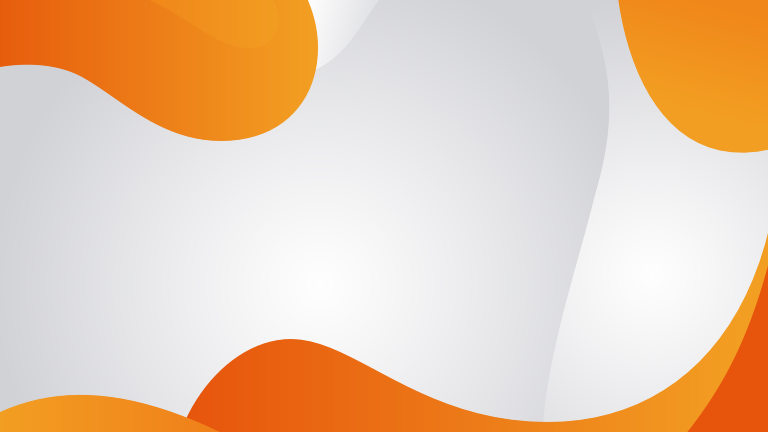
Give the GLSL for this background, as a Shadertoy shader.

```glsl
// Draws glossy orange waves and blobs around a soft silver background.

#define GRID vec2(7.68, 4.32)
#define SEGMENTS 20
#define EMBER vec3(0.905, 0.335, 0.05)
#define TANGERINE vec3(0.94, 0.53, 0.10)
#define AMBER vec3(0.95, 0.62, 0.135)
#define SILVER vec3(0.82, 0.822, 0.84)
#define GLOW_FALLOFF 1.15

const vec2 UP = vec2(0.0, -1.0);
const vec2 DOWN = vec2(0.0, 1.0);
const vec2 LEFT = vec2(-1.0, 0.0);
const vec2 EMPTY_PATH = vec2(1e3, -1.0);

vec2 bezier(vec2 a, vec2 b, vec2 c, vec2 d, float t) {
    vec2 ab = mix(a, b, t), bc = mix(b, c, t), cd = mix(c, d, t);
    return mix(mix(ab, bc, t), mix(bc, cd, t), t);
}

// Adds one cubic to a path: x is the distance to it, y flips at each ray crossing.
// Shapes stay open on the side opposite to the ray.
vec2 addCubic(vec2 path, vec2 p, vec2 ray, vec2 a, vec2 b, vec2 c, vec2 d) {
    vec2 across = vec2(-ray.y, ray.x);
    vec2 start = a - p;
    for (int i = 1; i <= SEGMENTS; i++) {
        vec2 end = bezier(a, b, c, d, float(i) / float(SEGMENTS)) - p;
        vec2 span = end - start;
        float h = clamp(-dot(start, span) / dot(span, span), 0.0, 1.0);
        path.x = min(path.x, length(start + span * h));

        float u0 = dot(start, across), u1 = dot(end, across);
        if ((u0 < 0.0) != (u1 < 0.0)) {
            vec2 hit = mix(start, end, u0 / (u0 - u1));
            if (dot(hit, ray) > 0.0) path.y = -path.y;
        }
        start = end;
    }
    return path;
}

// Smooth coverage of a finished path, one pixel wide.
float cover(vec2 path) {
    float pixel = GRID.y / iResolution.y;
    return smoothstep(-0.6, 0.6, path.x * path.y / pixel);
}

vec3 ramp(vec3 from, vec3 to, float lo, float hi, float x) {
    return mix(from, to, clamp((x - lo) / (hi - lo), 0.0, 1.0));
}

vec3 silverGlow(vec2 p, vec2 center, float radius) {
    float r = min(length(p - center) / radius, 1.0);
    return mix(vec3(0.995), SILVER, pow(r, GLOW_FALLOFF));
}

void mainImage(out vec4 fragColor, in vec2 fragCoord) {
    // Design grid with y pointing down.
    vec2 uv = fragCoord / iResolution.xy;
    vec2 p = vec2(uv.x, 1.0 - uv.y) * GRID;

    // Silver backdrop
    vec3 color = silverGlow(p, vec2(3.2, 2.85), 3.25);

    // Right silver panel
    vec2 path = addCubic(EMPTY_PATH, p, LEFT, vec2(5.82, -0.1), vec2(6.10, 0.6), vec2(6.20, 1.1), vec2(5.95, 1.95));
    path = addCubic(path, p, LEFT, vec2(5.95, 1.95), vec2(5.75, 2.75), vec2(5.45, 3.6), vec2(5.42, 4.4));
    color = mix(color, silverGlow(p, vec2(6.52, 2.75), 2.75), cover(path));

    // Pale fold beside the upper left blob
    path = addCubic(EMPTY_PATH, p, DOWN, vec2(3.79, 0.0), vec2(3.58, 0.28), vec2(3.45, 0.62), vec2(3.0, 0.76));
    color = mix(color, ramp(vec3(0.985), vec3(0.885, 0.887, 0.9), 3.15, 3.75, p.x + 0.25 * p.y), cover(path));

    // Upper left blob
    path = addCubic(EMPTY_PATH, p, DOWN, vec2(0.0, 0.67), vec2(0.30, 0.62), vec2(0.60, 0.65), vec2(0.82, 0.77));
    path = addCubic(path, p, DOWN, vec2(0.82, 0.77), vec2(1.20, 0.98), vec2(1.60, 1.41), vec2(2.21, 1.41));
    path = addCubic(path, p, DOWN, vec2(2.21, 1.41), vec2(2.85, 1.41), vec2(3.18, 0.98), vec2(3.18, 0.48));
    path = addCubic(path, p, DOWN, vec2(3.18, 0.48), vec2(3.18, 0.30), vec2(3.14, 0.14), vec2(3.07, -0.02));
    color = mix(color, ramp(EMBER + vec3(0.0, 0.03, 0.0), AMBER, 0.0, 3.1, p.x), cover(path));

    // Sheen inside the blob
    path = addCubic(EMPTY_PATH, p, DOWN, vec2(1.45, -0.02), vec2(1.95, 0.20), vec2(2.15, 0.48), vec2(2.50, 0.48));
    path = addCubic(path, p, DOWN, vec2(2.50, 0.48), vec2(2.78, 0.48), vec2(2.85, 0.20), vec2(2.72, -0.02));
    color = mix(color, ramp(TANGERINE, AMBER, 1.5, 2.9, p.x), cover(path));

    // Upper right blob
    path = addCubic(EMPTY_PATH, p, DOWN, vec2(6.18, -0.02), vec2(6.30, 0.85), vec2(6.75, 1.72), vec2(7.72, 1.49));
    color = mix(color, ramp(TANGERINE, AMBER, 0.0, 1.1, p.y - 0.25 * (p.x - 6.9)), cover(path));

    // Long lower wave
    path = addCubic(EMPTY_PATH, p, UP, vec2(1.82, 4.28), vec2(2.02, 3.78), vec2(2.45, 3.39), vec2(2.91, 3.39));
    path = addCubic(path, p, UP, vec2(2.91, 3.39), vec2(3.55, 3.39), vec2(4.20, 4.22), vec2(5.48, 4.22));
    path = addCubic(path, p, UP, vec2(5.48, 4.22), vec2(6.55, 4.22), vec2(7.40, 3.55), vec2(7.70, 2.25));
    color = mix(color, ramp(EMBER, AMBER, 1.9, 7.4, p.x), cover(path));

    // Ember corner at the lower right
    path = addCubic(EMPTY_PATH, p, UP, vec2(6.85, 4.35), vec2(7.25, 3.85), vec2(7.50, 3.35), vec2(7.70, 2.58));
    color = mix(color, EMBER, cover(path));

    // Front wave at the lower left
    path = addCubic(EMPTY_PATH, p, UP, vec2(0.0, 4.12), vec2(0.60, 3.85), vec2(1.30, 3.88), vec2(2.24, 4.34));
    color = mix(color, ramp(AMBER, TANGERINE - vec3(0.0, 0.03, 0.0), 0.0, 2.2, p.x), cover(path));

    fragColor = vec4(color, 1.0);
}
```
